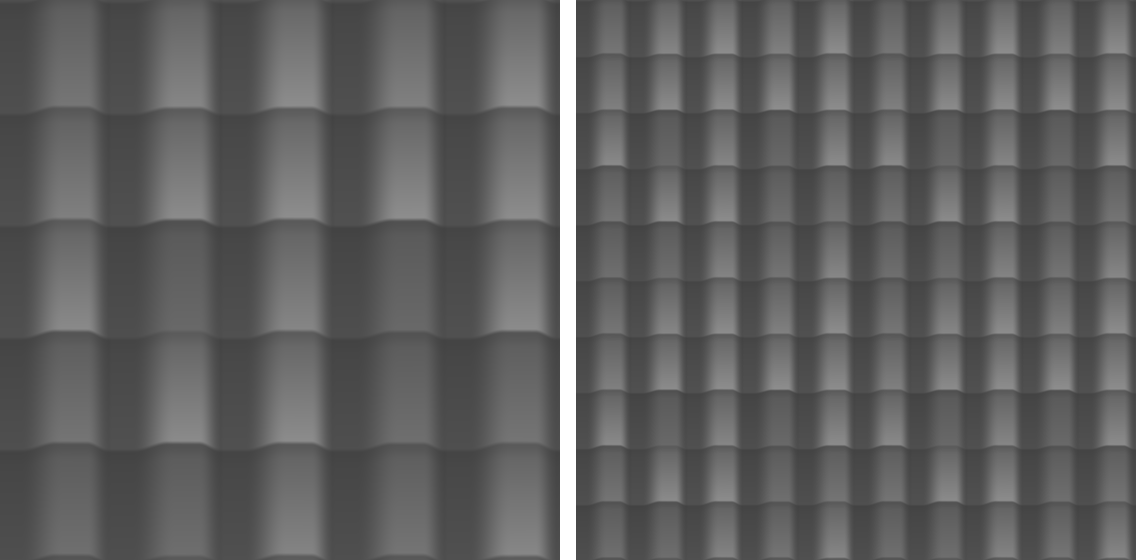
Left, the tile; right, the same tile 2 across and 2 down.
Reproduce this pattern procedurally as a WebGL 2 fragment shader.

```glsl
#version 300 es
precision highp float;
// Grey roof tiles: overlapping rows of rounded pantiles with varied sheen.

#define REPEATS 5.0        // tiles across and down
#define SEAM_SHIFT 0.03    // offset of the side seams, in tiles
#define EDGE_DROP 0.045    // how far the lip hangs in the trough
#define EDGE_RISE 0.065    // how far the lip arches over the crest
#define EDGE_WEAR 0.012    // uneven lip height between tiles
#define LIP_SOFT 0.045     // softness of the overlapping lip
#define TROUGH_TOP 0.268
#define TROUGH_BOTTOM 0.308
#define CREST_TOP 0.345
#define CREST_BOTTOM 0.405
#define SHEEN 0.165        // extra light on the brightest tiles

uniform vec2 u_resolution;
out vec4 fragColor;

// Random value per tile, wrapping at the canvas border.
float tileHash(vec2 tile) {
    tile = mod(tile, REPEATS);
    return fract(sin(dot(tile, vec2(127.1, 311.7)) + 4.7) * 43758.5453);
}

// Cross-section: flat trough, slow rise, crest, quick fall.
float crestProfile(float x, float riseEnd) {
    return smoothstep(0.22, riseEnd, x) * (1.0 - smoothstep(0.81, 1.0, x));
}

// Grey of one tile; x runs across it, y from its lip (0) to its top (1).
float tileShade(vec2 tile, float x, float y) {
    float gloss = tileHash(tile);
    float drop = 1.0 - y;
    float seam = smoothstep(0.0, 0.03, x) * (1.0 - smoothstep(0.98, 1.0, x));
    float trough = mix(TROUGH_TOP, TROUGH_BOTTOM, drop) + 0.01 * gloss * seam;
    float crest = mix(CREST_TOP, CREST_BOTTOM, drop);
    crest += SHEEN * gloss * mix(0.3, 1.0, drop);
    // Contact shadow beneath the row above.
    float shadow = smoothstep(0.86, 1.0, y);
    crest -= 0.03 * shadow;
    trough -= 0.006 * shadow;
    return mix(trough, crest, crestProfile(x, 0.59));
}

void main() {
    vec2 grid = gl_FragCoord.xy / u_resolution * REPEATS;
    grid.x += SEAM_SHIFT;
    float column = floor(grid.x);
    float x = grid.x - column;

    // Arched lip, slightly worn on each tile.
    float wear = tileHash(vec2(column, floor(grid.y + 0.5)) + 2.0) - 0.5;
    float arch = crestProfile(x, 0.53);
    float lip = arch * (EDGE_RISE + EDGE_WEAR * wear * (1.6 - x)) - EDGE_DROP;
    float height = grid.y - lip;
    float row = floor(height);
    float y = height - row;

    // Round the lip into the top of the row below.
    vec2 tile = vec2(column, row);
    float below = tileShade(tile - vec2(0.0, 1.0), x, 1.0);
    float shade = mix(below, tileShade(tile, x, y), smoothstep(0.0, LIP_SOFT, y));
    fragColor = vec4(vec3(shade), 1.0);
}
```
